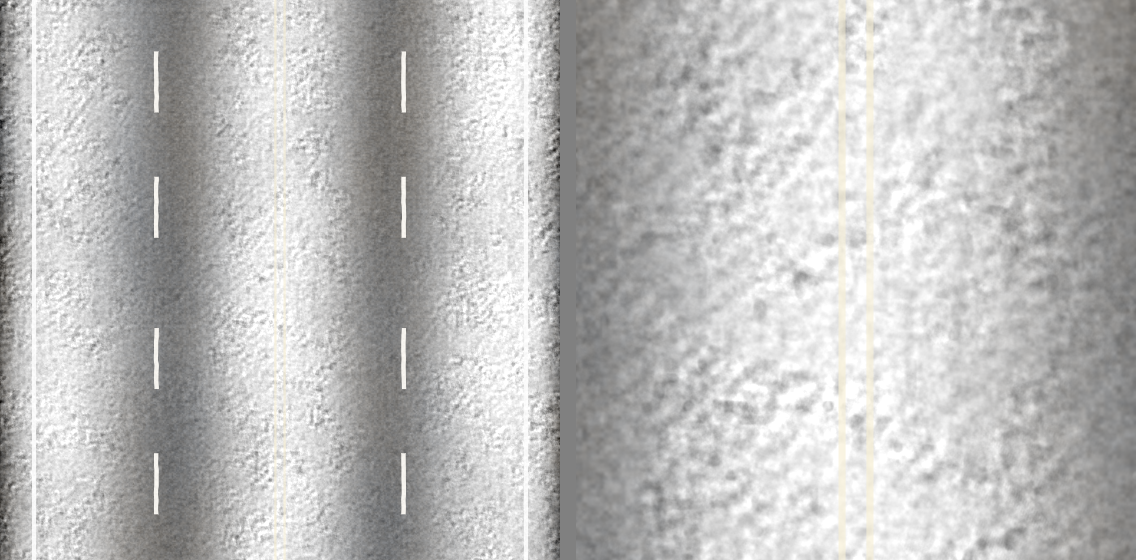
Left, the full canvas; right, a detail of the centre.
Reproduce this texture procedurally as a Shadertoy shader.

```glsl
// Worn four-lane road seen from above: pale grainy asphalt, dark bands, painted lines.
#define EDGE_LINE 0.4392        // distance of the edge lines from the road centre
#define DASH_LINE 0.2210        // distance of the dashed lines from the road centre
#define CENTRE_LINE 0.0083      // distance of the cream lines from the road centre
#define LINE_HALF_WIDTH 0.0039
#define CREAM_HALF_WIDTH 0.0021
#define DASH_HALF_LENGTH 0.0545
#define DASH_PAIR_OFFSET 0.2470 // distance of the dash pairs from mid height
#define DASH_OFFSET 0.1118      // distance of a dash from the middle of its pair
#define BAND_CENTRE 0.193       // distance of the dark bands from the road centre
#define BAND_DEPTH 0.48
#define GRAIN 150.0             // stones across the canvas
#define RELIEF 0.34

float hash(vec2 p) {
    return fract(sin(dot(p, vec2(127.1, 311.7))) * 43758.5453);
}

float noise(vec2 p) {
    vec2 cell = floor(p), f = fract(p);
    f = f * f * (3.0 - 2.0 * f);
    return mix(mix(hash(cell), hash(cell + vec2(1, 0)), f.x),
               mix(hash(cell + vec2(0, 1)), hash(cell + vec2(1, 1)), f.x), f.y);
}

float fbm(vec2 p) {
    float sum = 0.0, weight = 0.5;
    for (int i = 0; i < 4; i++) {
        sum += weight * noise(p);
        p = mat2(1.6, 1.2, -1.2, 1.6) * p + 17.3;
        weight *= 0.5;
    }
    return sum / 0.9375;
}

// Coverage of a shape from its signed distance
float cover(float distance, float pixel) {
    return 1.0 - smoothstep(-0.5 * pixel, 0.5 * pixel, distance);
}

// Large-scale brightness: two dark bands, dark verges, soft blotches
float roadShade(vec2 uv, float side) {
    float fromBand = side - BAND_CENTRE;
    float spread = fromBand > 0.0 ? 0.122 : 0.107;
    float band = exp(-pow(abs(fromBand) / spread, 2.0));
    float verge = exp((side - 0.5) / 0.028);
    float blotch = fbm(uv * vec2(7.0, 5.0) + 4.0) - 0.5;
    float wave = 0.025 * cos(12.566 * (uv.y - 0.87));
    float shade = 0.95 - BAND_DEPTH * band - 0.56 * verge;
    shade += (0.22 * blotch + wave) * (1.0 - 0.75 * band);
    shade -= 0.05 * smoothstep(0.08, 0.2, uv.x) * smoothstep(0.36, 0.2, uv.x) * (1.0 - band);
    return shade + 0.015 * (noise(vec2(uv.x * 140.0, uv.y * 3.0)) - 0.5);
}

// Stones lit from the upper left, with scattered pits
float stoneRelief(vec2 uv) {
    vec2 p = uv * GRAIN;
    float lit = fbm(p + vec2(0.35, -0.35)) - fbm(p - vec2(0.35, -0.35));
    float pits = smoothstep(0.62, 0.85, noise(p * 0.8 + 31.0));
    float clumps = smoothstep(0.3, 0.7, fbm(uv * 28.0 + 9.0));
    return (lit - 0.3 * pits) * (0.5 + 0.8 * clumps);
}

void mainImage(out vec4 fragColor, in vec2 fragCoord) {
    vec2 uv = fragCoord / iResolution.xy;
    float pixel = 1.0 / min(iResolution.x, iResolution.y);
    float side = abs(uv.x - 0.5);

    // Asphalt: relief is strong where pale, fine speckle is everywhere
    float shade = roadShade(uv, side);
    float roughness = mix(0.3, 1.0, smoothstep(0.5, 0.85, shade));
    roughness = max(roughness, smoothstep(0.42, 0.48, side) * 1.2);
    float speckle = noise(uv * 390.0) + noise(uv * 230.0 + 7.0) - 1.0;
    float tone = shade + RELIEF * roughness * stoneRelief(uv) + 0.07 * speckle;
    float chips = smoothstep(0.86, 0.98, noise(uv * 120.0 + 53.0));
    tone += 0.07 * chips * (1.0 - roughness);

    // Warm and cool tints show mainly in the dark bands
    float tint = fbm(uv * vec2(9.0, 4.0) + 2.0) - 0.4 + 0.35 * (noise(uv * 260.0 + 80.0) - 0.5);
    vec3 color = vec3(tone) + vec3(0.03, 0.0, -0.04) * tint * (1.0 - smoothstep(0.45, 0.95, shade));
    color = clamp(color, 0.0, 1.0);

    // Cream double line, thin and worn
    float wear = fbm(uv * vec2(60.0, 45.0) + 12.0);
    float cream = cover(abs(side - CENTRE_LINE) - CREAM_HALF_WIDTH, pixel * 1.5);
    color = mix(color, vec3(0.97, 0.94, 0.84), cream * mix(0.4, 0.9, wear));

    // Solid edge lines
    float edge = cover(abs(side - EDGE_LINE) - LINE_HALF_WIDTH, pixel);
    color = mix(color, vec3(0.985) + 0.03 * speckle, edge * 0.95);

    // Dashes: two pairs down each side, with slightly ragged edges
    float dashY = abs(abs(abs(uv.y - 0.4948) - DASH_PAIR_OFFSET) - DASH_OFFSET);
    float ragged = 0.0016 * (noise(vec2(uv.x * 8.0, uv.y * 75.0)) - 0.5);
    float dashX = abs(side - DASH_LINE + ragged);
    float dash = cover(max(dashX - LINE_HALF_WIDTH, dashY - DASH_HALF_LENGTH), pixel);
    color = mix(color, vec3(0.965, 0.955, 0.935) + 0.03 * speckle, dash);

    fragColor = vec4(clamp(color, 0.0, 1.0), 1.0);
}
```
